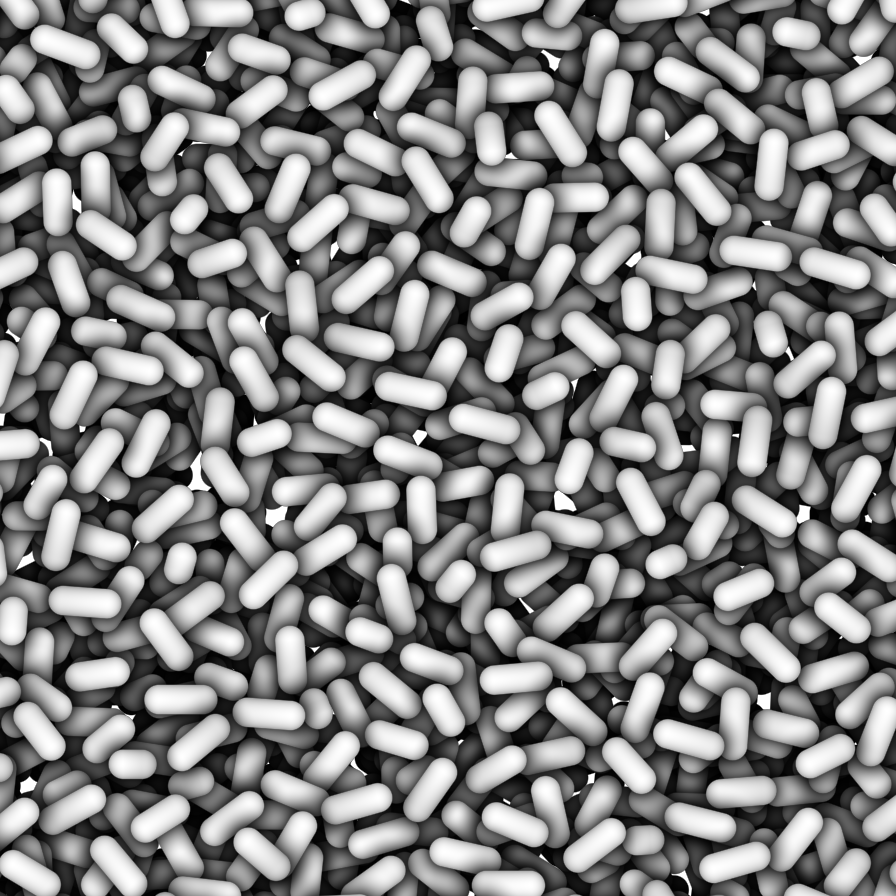
Write a WebGL 1 fragment shader that draws this pattern.

```glsl
precision highp float;
uniform vec2 u_resolution;

const float RADIUS = 0.0165;
const float CELL = 0.07;

vec3 hash3(vec2 cell, float layer) {
    vec3 q = vec3(dot(cell, vec2(127.1, 311.7)),
                  dot(cell, vec2(269.5, 183.3)),
                  dot(cell, vec2(419.2, 371.9)));
    return fract(sin(q + layer * 17.31) * 43758.55);
}

mat2 rotation(float angle) {
    float c = cos(angle), s = sin(angle);
    return mat2(c, s, -s, c);
}

// x: distance to the capsule axis, y: position along it from -1 to 1
vec2 capsuleAxis(vec2 p, float halfLength) {
    float along = clamp(p.x, -halfLength, halfLength);
    return vec2(length(p - vec2(along, 0.0)), along / halfLength);
}

// Paints one sparse layer of capsules over pile (x: brightness, y: coverage)
vec2 paintLayer(vec2 pile, vec2 p, float layer, float pixel) {
    vec2 grid = rotation(layer * 2.4) * p / CELL + layer * vec2(5.37, 3.71);
    vec2 home = floor(grid);

    for (int j = -1; j <= 1; j++) {
        for (int i = -1; i <= 1; i++) {
            vec2 cell = home + vec2(float(i), float(j));
            vec3 rnd = hash3(cell, layer);
            vec3 pose = hash3(cell + 37.0, layer);
            vec2 center = cell + 0.5 + (rnd.xy - 0.5) * 0.6;

            // Steeply tilted capsules look shorter
            float tilt = pow(pose.x, 5.0);
            float halfLength = 0.0245 * (1.0 - 0.75 * tilt);
            vec2 local = rotation(rnd.z * 6.2832) * (grid - center) * CELL;
            vec2 axis = capsuleAxis(local, halfLength);
            float dist = axis.x - RADIUS;

            // Soft occlusion cast on everything below
            float nearness = max(0.0, 1.0 - max(dist, 0.0) / 0.03);
            pile.x *= 1.0 - 0.68 * nearness * nearness;

            // Rounded body, a little dimmer towards its lower end
            float t = min(axis.x / RADIUS, 1.0);
            float facing = sqrt(1.0 - t * t);
            float body = 0.55 + 0.45 * facing;
            body -= (0.04 + 0.12 * pose.y * pose.y) * (0.5 - 0.5 * axis.y);

            float mask = clamp(0.5 - dist / pixel, 0.0, 1.0);
            pile = mix(pile, vec2(body, 1.0), mask);
        }
    }
    return pile;
}

void main() {
    vec2 p = gl_FragCoord.xy / u_resolution.y;
    float pixel = 1.3 / u_resolution.y;

    // Stack the layers from the bottom up
    vec2 pile = vec2(1.0, 0.0);
    for (int k = 0; k < 9; k++) {
        pile = paintLayer(pile, p, float(k) + 1.0, pixel);
    }

    // White ground shows through the rare uncovered gaps
    float shade = mix(1.0, pile.x, pile.y);
    gl_FragColor = vec4(vec3(shade), 1.0);
}
```
